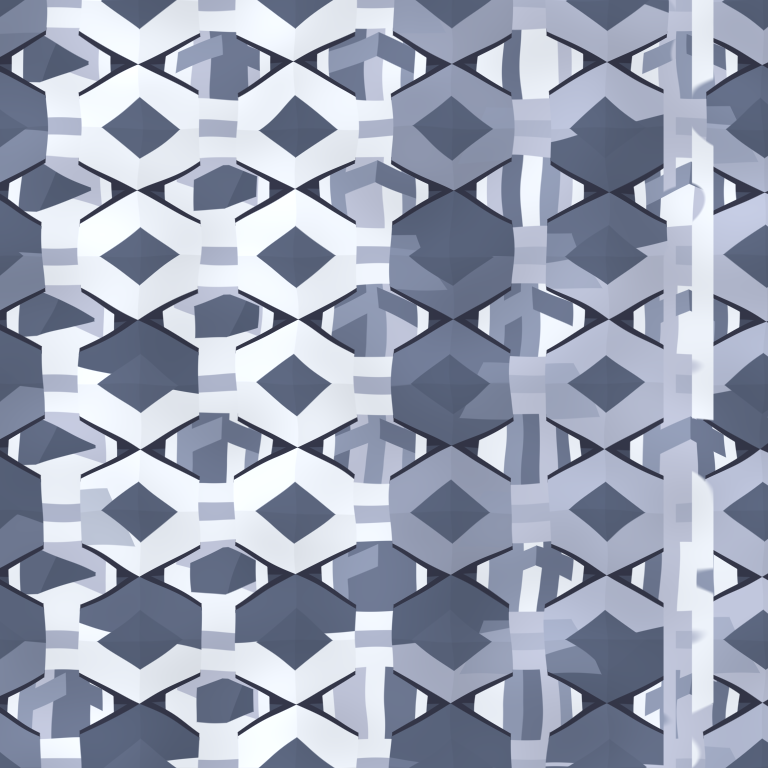
This pattern is drawn by a WebGL 1 fragment shader. Its source:

```glsl
precision highp float;
// Faceted hexagons with inset diamonds, linked by dark wedges, pale bars and cut crystals.
uniform vec2 u_resolution;

const vec2 GRID = vec2(4.926, 6.0);    // repeats across and down
const float ASPECT = 1.218;            // cell width over cell height
const float SLOPE = 0.53;              // pitch of the hexagon roofs
const vec3 INK = vec3(0.20, 0.21, 0.28);
const vec3 SLATE = vec3(0.32, 0.36, 0.45);
const vec3 STEEL = vec3(0.42, 0.46, 0.56);
const vec3 MIST = vec3(0.56, 0.60, 0.70);
const vec3 SILVER = vec3(0.74, 0.76, 0.84);
const vec3 ICE = vec3(0.92, 0.94, 0.97);

float hash(vec2 p) {
  return fract(sin(dot(p, vec2(127.1, 311.7))) * 4375.85);
}

float gradientDot(vec2 cell, vec2 offset) {
  float angle = 6.2832 * hash(cell);
  return dot(vec2(cos(angle), sin(angle)), offset);
}

float gradientNoise(vec2 p) {
  vec2 i = floor(p), f = fract(p);
  vec2 s = f * f * (3.0 - 2.0 * f);
  vec2 x = vec2(1.0, 0.0);
  return mix(mix(gradientDot(i, f), gradientDot(i + x.xy, f - x.xy), s.x),
             mix(gradientDot(i + x.yx, f - x.yx), gradientDot(i + 1.0, f - 1.0), s.x), s.y);
}

// Coverage of the region where d is negative
float fill(float d, float soft) {
  return 1.0 - smoothstep(-soft, soft, d);
}

float box(vec2 p, vec2 halfSize) {
  vec2 d = abs(p) - halfSize;
  return max(d.x, d.y);
}

vec3 ringColour(float column, float h) {
  if (column < -0.5) return mix(STEEL, MIST, h);
  if (column < 1.5) return ICE;
  if (column < 2.5) return mix(STEEL, SILVER, step(0.4, h) * h);
  return mix(MIST, SILVER, 0.5 + 0.5 * h);
}

// Large hexagon: ring, optional dark roof and base, folded diamond
vec3 hexagonFace(vec2 p, vec2 id, float soft) {
  float h = hash(id + 3.7);
  vec3 ring = ringColour(id.x, h);
  vec3 dark = mix(SLATE, STEEL, 0.7 * hash(id + 8.1));
  float roofChance = id.x < 0.5 ? 0.95 : (id.x < 3.5 ? 0.45 : 0.15);
  float tilt = (hash(id + 5.3) - 0.5) * 0.5;
  float roof = step(hash(id + 1.9), roofChance) * fill(0.03 + tilt * p.x - p.y, soft);
  float base = step(0.5, id.x) * step(hash(id + 6.2), 0.22) * fill(p.y - tilt * p.x, soft);
  vec3 c = mix(ring, dark, max(roof, base));
  // One arm of the ring is cut by a slanted facet
  float side = sign(hash(id + 2.4) - 0.5);
  float cut = max(0.18 - side * p.x + 0.5 * p.y, abs(p.y + 0.05) - 0.22);
  c = mix(c, mix(c, MIST, 0.55), fill(cut, soft) * step(0.5, hash(id + 9.6)));
  float diamond = abs(p.x) / 0.31 + abs(p.y) / 0.24 - 1.0;
  c = mix(c, mix(SLATE, STEEL, 0.35 * h), fill(diamond * 0.2, soft));
  float fold = 0.035 * fill(p.x, soft) - 0.045 * fill(p.y, soft);
  return c * (1.0 + fold + 0.015);
}

// Crystal with a dark five-sided window and a pale frame
vec3 windowCrystal(vec2 p, vec2 id, float soft) {
  vec3 c = mix(SILVER, ICE, fill(0.35 * p.x + p.y + 0.02, soft));
  float reach = id.x < -0.5 ? 0.42 : 0.22 + 0.12 * hash(id);
  vec2 q = p - vec2(id.x < -0.5 ? -0.18 : 0.06, 0.02);
  float pane = max(box(q, vec2(reach, 0.19)), q.y + 0.45 * abs(q.x) - 0.2);
  pane = max(pane, -0.16 - q.y + 0.35 * max(q.x, 0.0));
  vec3 glass = mix(SLATE, STEEL, 0.5 * fill(q.x - 0.08 - 0.4 * q.y, soft));
  return mix(c, glass, fill(pane, soft));
}

// Crystal made of upright strips under a chevron cap
vec3 stripCrystal(vec2 p, vec2 id, float soft) {
  vec3 c = SILVER;
  for (int i = 0; i < 5; i++) {
    float k = float(i);
    float h = hash(id + vec2(k * 2.3, k));
    vec3 strip = h < 0.25 ? STEEL : (h < 0.5 ? MIST : (h < 0.75 ? SILVER : ICE));
    c = mix(c, strip, fill(-0.34 + k * 0.14 - p.x, soft));
  }
  float cap = abs(p.y - 0.16 + 0.45 * abs(p.x - 0.03)) - 0.085;
  vec3 capColour = mix(STEEL, MIST, fill(p.x - 0.03, soft));
  return mix(c, capColour, fill(cap, soft) * step(hash(id + 4.4), 0.75));
}

// Gap between hexagons: crystal, white slivers, wedges, dark edges, link
vec3 gapFace(vec2 p, vec2 id, float soft) {
  float ax = abs(p.x);
  bool hasWindow = id.x < 0.5 && hash(id + 7.0) < 0.85;
  vec3 c = hasWindow ? windowCrystal(p, id, soft) : stripCrystal(p, id, soft);
  c = mix(c, ICE, fill(0.32 - ax, soft));
  vec3 wedge = mix(INK, SLATE, 0.6 * fill(p.y, soft));
  c = mix(c, wedge, fill(0.41 - ax, soft));
  float inset = (0.61 - ax) * SLOPE - abs(p.y);
  float edge = max(inset - 0.025 - 0.05 * ax, 0.14 - ax);
  c = mix(c, INK, fill(edge, soft));
  float link = max(ax - 0.15, 0.27 - abs(p.y));
  c = mix(c, id.x > 1.5 ? SILVER : ICE, fill(link, soft));
  return mix(c, mix(SILVER, MIST, 0.35), fill(0.43 - abs(p.y), soft));
}

void main() {
  vec2 uv = gl_FragCoord.xy / u_resolution;
  float soft = 0.8 * GRID.y / u_resolution.y;
  vec2 p = vec2((uv.x - 0.182) * GRID.x, uv.y * GRID.y);
  p += 0.045 * vec2(gradientNoise(p * 2.1), gradientNoise(p * 2.3 + 19.0));
  vec2 hexId = floor(p + 0.5), gapId = floor(p);
  vec2 a = (p - hexId) * vec2(ASPECT, 1.0);
  vec2 b = (p - gapId - 0.5) * vec2(ASPECT, 1.0);

  vec3 colour = gapFace(b, gapId, soft);
  float hexagon = max(abs(a.x) - 0.47, abs(a.y) + SLOPE * abs(a.x) - 0.5);
  colour = mix(colour, hexagonFace(a, hexId, soft), fill(hexagon, soft));

  // Broken upright bands near the right side
  float breakup = gradientNoise(vec2(uv.x * 9.0, uv.y * 13.0));
  colour = mix(colour, SILVER, fill(abs(uv.x - 0.872) - 0.008, soft * 0.17) * fill(breakup - 0.15, 0.03));
  colour = mix(colour, ICE, fill(abs(uv.x - 0.915) - 0.014, soft * 0.17) * fill(breakup - 0.08, 0.03));

  // Soft uneven shading
  colour *= 1.0 + 0.10 * gradientNoise(p * 1.7 + 41.0);
  gl_FragColor = vec4(clamp(colour, 0.0, 1.0), 1.0);
}
```
